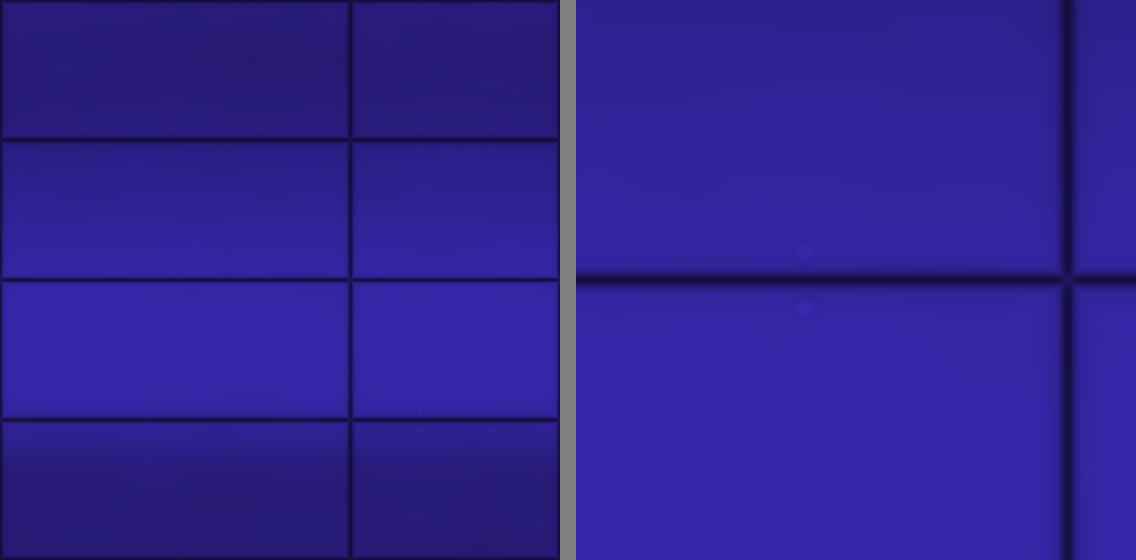
Left: the whole. Right: its middle third, enlarged.
A three.js fragment shader for this texture:

```glsl
varying vec2 vUv;

const float ROWS = 4.0;
const float SPLIT = 0.626;          // x of the upright seam
const float WIDE_BAYS = 4.0;        // rivet spacing divides each panel into bays
const float NARROW_BAYS = 3.0;
const float SEAM_WIDTH = 0.0042;
const float EDGE_SHADE_WIDTH = 0.012;
const float EDGE_SHADE = 0.10;
const float CROSSING_FADE = 0.35;
const float RIVET_INSET = 0.0165;
const float RIVET_RADIUS = 0.0042;
const float RIVET_GAIN = 0.09;
const float WEAR = 0.13;
const vec3 DARK_BLUE = vec3(0.151, 0.103, 0.463);
const vec3 BRIGHT_BLUE = vec3(0.212, 0.150, 0.660);
const vec3 SEAM_COLOR = vec3(0.075, 0.048, 0.235);

float hash(vec2 p) {
  return fract(sin(dot(p, vec2(127.1, 311.7))) * 43758.5453);
}

float noise(vec2 p) {
  vec2 i = floor(p);
  vec2 f = fract(p);
  f = f * f * (3.0 - 2.0 * f);
  return mix(mix(hash(i), hash(i + vec2(1.0, 0.0)), f.x),
             mix(hash(i + vec2(0.0, 1.0)), hash(i + vec2(1.0, 1.0)), f.x), f.y);
}

float fbm(vec2 p) {
  float sum = 0.0;
  float amplitude = 0.5;
  for (int i = 0; i < 5; i++) {
    sum += amplitude * noise(p);
    p = p * 2.03 + vec2(17.3, 9.1);
    amplitude *= 0.5;
  }
  return sum;
}

float bell(float d, float width) {
  return exp(-d * d / (width * width));
}

void main() {
  // Panel layout, with local coordinates in canvas units
  float narrow = step(SPLIT, vUv.x);
  float row = floor(vUv.y * ROWS);
  vec2 size = vec2(mix(SPLIT, 1.0 - SPLIT, narrow), 1.0 / ROWS);
  vec2 local = vec2(vUv.x - narrow * SPLIT, vUv.y - row / ROWS);
  vec2 edge = min(local, size - local);

  // Broad band of light across the panels
  float glow = smoothstep(0.12, 0.32, vUv.y) * (1.0 - smoothstep(0.42, 0.90, vUv.y));
  vec3 color = mix(DARK_BLUE, BRIGHT_BLUE, glow);
  color *= 1.0 + 0.06 * smoothstep(0.92, 1.0, vUv.y);

  // Smudges and brushed streaks, shifted for every panel
  vec2 shift = 40.0 * vec2(hash(vec2(row, narrow)), hash(vec2(narrow + 5.0, row)));
  float smudge = fbm(vUv * vec2(7.0, 11.0) + shift) - 0.48;
  float streak = fbm(vUv * vec2(12.0, 65.0) + shift.yx) - 0.48;
  color *= 1.0 + WEAR * (1.0 - 0.6 * glow) * (0.65 * smudge + 0.35 * streak);

  // Faint rivets along the top and bottom of each panel
  float bays = mix(WIDE_BAYS, NARROW_BAYS, narrow);
  float pitch = size.x / bays;
  float nearest = clamp(floor(local.x / pitch + 0.5), 1.0, bays - 1.0);
  vec2 rivet = vec2(local.x - nearest * pitch, edge.y - RIVET_INSET);
  float head = bell(length(rivet), RIVET_RADIUS);
  float rim = bell(length(rivet) - 1.7 * RIVET_RADIUS, 0.5 * RIVET_RADIUS);
  color *= 1.0 + RIVET_GAIN * (head - 0.3 * rim);

  // Soft shade beside the seams, then the seams, lighter where they cross
  color *= 1.0 - EDGE_SHADE * bell(min(edge.x, edge.y), EDGE_SHADE_WIDTH);
  float upright = bell(edge.x, SEAM_WIDTH);
  float level = bell(edge.y, SEAM_WIDTH);
  float seam = max(upright, level) * (1.0 - CROSSING_FADE * upright * level);
  color = mix(color, SEAM_COLOR * (0.9 + 0.2 * glow), seam);

  gl_FragColor = vec4(color, 1.0);
}
```
